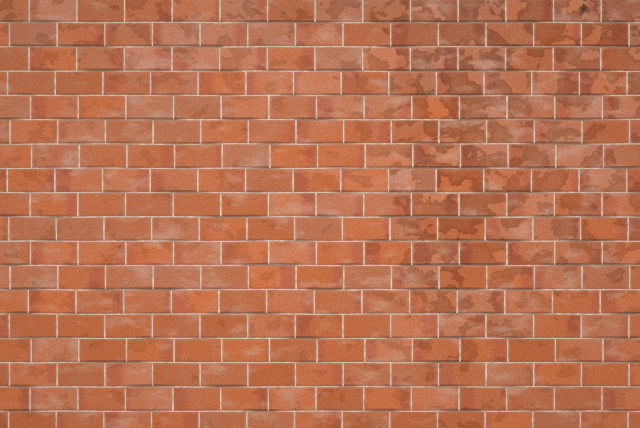
Write a Shadertoy shader that draws this texture.

```glsl
vec2 hash2(vec2 p) {
    vec3 q = fract(p.xyx * vec3(0.1031, 0.1030, 0.0973));
    q += dot(q, q.yzx + 33.33);
    return fract((q.xx + q.yz) * q.zy);
}

vec2 gradientAt(vec2 cell) {
    float angle = 6.2832 * hash2(cell).x;
    return vec2(cos(angle), sin(angle));
}

// Gradient noise, roughly -0.6 to 0.6
float noise(vec2 p) {
    vec2 i = floor(p), f = p - i;
    vec2 u = f * f * f * (f * (f * 6.0 - 15.0) + 10.0);
    float a = dot(gradientAt(i), f);
    float b = dot(gradientAt(i + vec2(1, 0)), f - vec2(1, 0));
    float c = dot(gradientAt(i + vec2(0, 1)), f - vec2(0, 1));
    float d = dot(gradientAt(i + vec2(1, 1)), f - vec2(1, 1));
    return mix(mix(a, b, u.x), mix(c, d, u.x), u.y);
}

float fbm(vec2 p) {
    float sum = 0.0, amplitude = 1.0;
    for (int i = 0; i < 4; i++) {
        sum += amplitude * noise(p);
        p = mat2(1.6, 1.2, -1.2, 1.6) * p + 17.3;
        amplitude *= 0.5;
    }
    return sum;
}

void mainImage(out vec4 fragColor, in vec2 fragCoord) {
    vec2 uv = fragCoord / iResolution.xy;
    float rowPixel = 17.62 / iResolution.y;

    // Running bond, rows counted from the top
    vec2 wall = vec2(uv.x * 13.43, (1.0 - uv.y) * 17.62 + 0.071);
    vec2 surface = wall * vec2(1.97, 1.0);
    wall.y += 0.03 * noise(surface * 0.4);
    float row = floor(wall.y);
    wall.x -= mod(row, 2.0) < 0.5 ? 0.63 : 0.175;
    wall.x -= 0.08 * (hash2(vec2(row, 7.0)).x - 0.5);
    vec2 id = vec2(floor(wall.x), row);
    vec2 f = wall - id;
    vec2 rnd = hash2(id + 40.0), rnd2 = hash2(id + 91.0);
    vec2 local = surface + 20.0 * rnd;

    // Clay: orange low on the wall, duller and pinker towards the top
    float pink = 0.75 * rnd.x + 0.5 * (uv.y - 0.5) + 0.5 * fbm(local * 0.8);
    vec3 color = mix(vec3(0.76, 0.42, 0.26), vec3(0.75, 0.49, 0.38), clamp(pink, 0.0, 1.0));
    color *= 0.95 + 0.1 * rnd2.x;

    // Redder band at one end of the brick
    float endDist = rnd.y < 0.5 ? f.x : 1.0 - f.x;
    float bandWidth = 0.06 + 0.3 * rnd2.y;
    float band = 1.0 - smoothstep(bandWidth - 0.07, bandWidth + 0.07, endDist + 0.06 * noise(local * 3.0));
    color = mix(color, vec3(0.69, 0.36, 0.27), 0.55 * band * step(0.3, rnd2.x));

    // Damp stains, densest right of centre and along the top
    float dampZone = 0.55 * smoothstep(0.5, 0.68, uv.x) * smoothstep(0.1, 0.5, uv.y)
                   + 0.45 * exp(-pow((uv.x - 0.71) / 0.07, 2.0))
                   + 0.4 * smoothstep(0.75, 1.0, uv.y);
    float dampField = fbm(local * vec2(0.9, 1.1)) + 0.45 * dampZone + 0.3 * (rnd2.x - 0.5);
    float damp = smoothstep(0.25, 0.38, dampField) * (0.6 + 0.4 * smoothstep(0.8, 0.3, dampField));
    color = mix(color, color * vec3(0.78, 0.74, 0.70), damp * (0.35 + 0.6 * min(dampZone, 1.0)));

    // Chalky bloom and thin scuffs
    float bloom = smoothstep(0.1, 0.75, fbm(local * vec2(0.7, 1.5) + 50.0) + 0.3 * (rnd.x - 0.4));
    vec2 slanted = mat2(0.9, 0.4, -0.4, 0.9) * local;
    float scuff = smoothstep(0.3, 0.6, noise(slanted * vec2(2.0, 9.0))) * smoothstep(0.55, 0.9, rnd.x);
    color = mix(color, vec3(0.79, 0.64, 0.57), 0.5 * bloom + 0.35 * scuff);

    // Grain and pale edge wear
    color *= 1.0 + 0.09 * noise(surface * 12.0) + 0.07 * noise(surface * 27.0);
    vec2 edge = min(f, 1.0 - f) * vec2(1.97, 1.0);
    edge += 0.014 * noise(surface * 5.0);
    float nearest = min(edge.x, edge.y);
    color = mix(color, vec3(0.74, 0.55, 0.46), 0.4 * (1.0 - smoothstep(0.02, 0.13, nearest)));

    // Shadow under the upper lip of each course
    float grime = smoothstep(-0.1, 0.4, noise(surface * vec2(0.6, 1.3) + 9.0) + 0.3 * dampZone);
    float lip = 1.0 - smoothstep(0.03, 0.03 + 1.5 * rowPixel, abs(1.0 - f.y - 0.035));
    color *= 1.0 - 0.3 * lip * (0.3 + 0.7 * grime);

    // Mortar, dirtier on the bed joints
    vec2 halfWidth = vec2(0.031, 0.026);
    vec2 joint = 1.0 - smoothstep(halfWidth - 0.5 * rowPixel, halfWidth + 0.5 * rowPixel, edge);
    vec3 mortar = vec3(0.83, 0.74, 0.68) * (1.0 + 0.2 * noise(surface * 4.0));
    vec3 bedMortar = mix(mortar, vec3(0.52, 0.38, 0.31), 0.75 * grime);
    color = mix(color, bedMortar, 0.9 * joint.y);
    color = mix(color, mortar, 0.92 * joint.x * (1.0 - joint.y));

    // Soot smudge by the top edge and gentle corner falloff
    vec2 sootPos = (uv - vec2(0.912, 0.985)) / vec2(0.008, 0.025);
    float soot = exp(-dot(sootPos, sootPos)) * smoothstep(-0.2, 0.3, fbm(surface * 3.0));
    color = mix(color, vec3(0.2, 0.15, 0.13), 0.8 * soot);
    vec2 centred = uv - 0.5;
    color *= 1.03 - 0.22 * dot(centred, centred);

    fragColor = vec4(clamp(color, 0.0, 1.0), 1.0);
}
```
